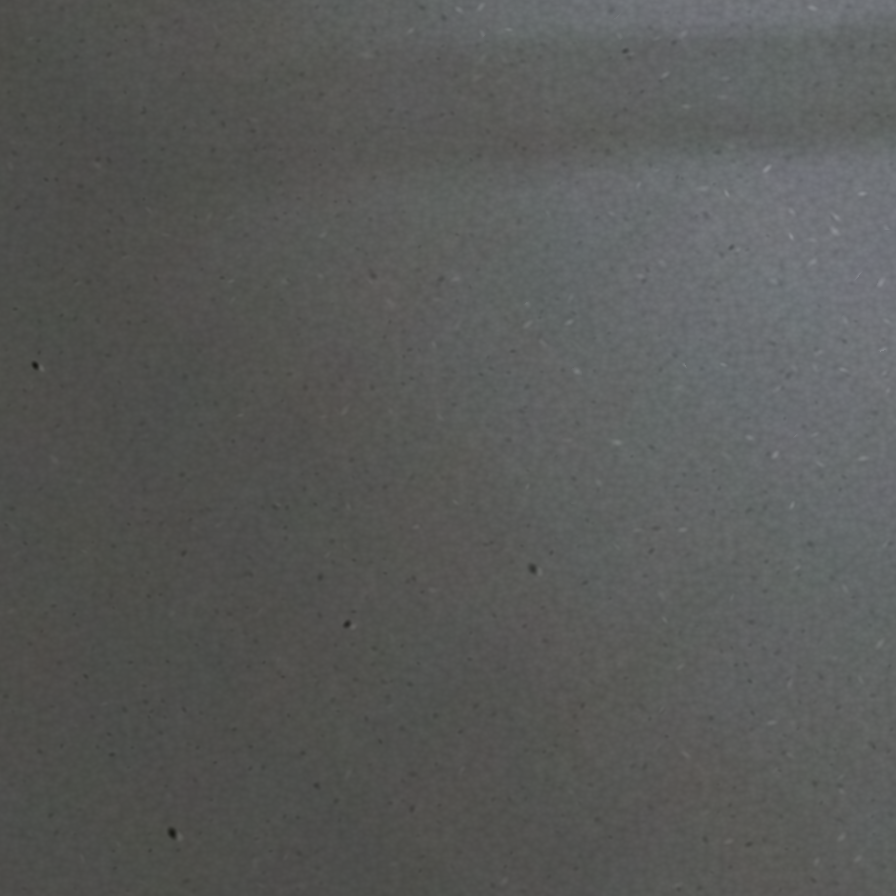
Reproduce this texture procedurally as a WebGL 1 fragment shader.

```glsl
precision highp float;
// A worn grey concrete floor with a cool sheen falling from the upper right.
// A smooth sheen field picks the tone from a four colour ramp; layered sines
// mottle it, cellular noise adds grain, and jittered cells scatter pits and chips.

uniform vec2 u_resolution;

const vec3 DARK_GREY  = vec3(0.300, 0.301, 0.288);
const vec3 MID_GREY   = vec3(0.350, 0.350, 0.340);
const vec3 COOL_GREY  = vec3(0.385, 0.400, 0.400);
const vec3 SHEEN_GREY = vec3(0.440, 0.452, 0.470);

const float SHEEN_GAIN   = 1.03;
const float BAND_DIM     = 0.36;   // dull band across the sheen
const float STREAK_DIM   = 0.13;   // darker line along its lower edge
const float MOTTLE       = 0.06;
const float TINT         = 0.006;
const float GRAIN        = 0.050;
const float PIT_DEPTH    = 0.22;
const float SPECK_DEPTH  = 0.065;
const float CHIP_LIGHT   = 0.12;

float hash(vec2 p) {
  p = fract(p * vec2(0.1031, 0.1137));
  p += dot(p, p.yx + 33.33);
  return fract((p.x + p.y) * p.x * 17.0 + p.y * 41.0);
}

vec2 hash2(vec2 p) {
  return vec2(hash(p + 3.7), hash(p + 91.3));
}

// Smooth irregular field in about -1..1, from warped sines.
float waves(vec2 p) {
  float sum = 0.0;
  float gain = 0.5;
  for (int i = 0; i < 4; i++) {
    p += 0.7 * sin(p.yx * 1.3 + float(i) * 2.1);
    sum += gain * sin(p.x) * sin(p.y + 1.7);
    p = mat2(1.5, 1.1, -1.1, 1.5) * p;
    gain *= 0.6;
  }
  return sum;
}

// Cellular noise: distance to the nearest jittered point.
float cellular(vec2 p) {
  vec2 id = floor(p);
  float nearest = 2.0;
  for (int y = -1; y <= 1; y++) {
    for (int x = -1; x <= 1; x++) {
      vec2 cell = id + vec2(float(x), float(y));
      nearest = min(nearest, distance(p, cell + hash2(cell)));
    }
  }
  return nearest;
}

// Soft scattered spots; radius is in canvas units, density is the share of cells used.
float spots(vec2 p, float cells, float density, float radius, float stretch, float seed) {
  vec2 id = floor(p * cells);
  vec2 key = id + seed;
  vec2 d = (fract(p * cells) - 0.25 - 0.5 * hash2(key)) / cells;
  float angle = 2.4 * (hash(key + 57.1) - 0.5);
  float c = cos(angle);
  float s = sin(angle);
  d = mat2(c, -s, s, c) * d * vec2(1.0, stretch);
  float size = radius * mix(0.6, 1.0, hash(key + 23.9));
  float present = step(hash(key + 11.3), density) * mix(0.3, 1.0, hash(key + 71.7));
  return present * (1.0 - smoothstep(0.0, size, length(d)));
}

float sheenAt(vec2 p) {
  float sheen = smoothstep(0.02, 1.0, p.x + 0.3 * (p.y - 0.7));
  sheen *= mix(0.45, 1.0, smoothstep(0.0, 0.75, p.y));
  float v = p.y - 0.07 * p.x + 0.016 * waves(p * 7.0);
  float lower = smoothstep(0.74, 0.80, v);
  float band = lower * (1.0 - smoothstep(0.885, 0.93, v));
  float streak = lower * (1.0 - smoothstep(0.79, 0.85, v));
  return SHEEN_GAIN * sheen * (1.0 - BAND_DIM * band - STREAK_DIM * streak);
}

vec3 ramp(float t) {
  vec3 color = mix(DARK_GREY, MID_GREY, clamp(t * 3.0, 0.0, 1.0));
  color = mix(color, COOL_GREY, clamp(t * 3.0 - 1.0, 0.0, 1.0));
  return mix(color, SHEEN_GREY, clamp(t * 3.0 - 2.0, 0.0, 1.0));
}

void main() {
  vec2 p = gl_FragCoord.xy / min(u_resolution.x, u_resolution.y);
  float sheen = sheenAt(p);
  float lit = clamp(sheen, 0.0, 1.0);

  // Broad tone and faint green, violet and brown stains.
  float mottle = waves(p * 11.0 + 4.0) + 0.6 * waves(p * 38.0 + 9.0);
  vec3 color = ramp(sheen + MOTTLE * mottle);
  color += TINT * waves(p * 23.0) * vec3(1.0, -0.8, 0.5);
  color += TINT * waves(p * 19.0 + 8.0) * vec3(0.7, 0.1, -1.0);

  // Two sizes of grain, strongest where the light grazes the floor.
  float grain = cellular(p * vec2(70.0, 82.0)) - cellular(p * vec2(118.0, 135.0) + 40.0);
  color += GRAIN * 0.6 * grain * mix(0.75, 1.25, lit);

  // Soft dark specks, and pale chips gathered in the sheen.
  float specks = spots(p, 27.0, 0.22, 0.0085, 1.5, 5.0) + 0.7 * spots(p, 52.0, 0.28, 0.0065, 1.3, 130.0);
  float cluster = smoothstep(-0.1, 0.5, waves(p * 10.0 + 2.0)) * smoothstep(0.3, 1.0, sheen);
  float chips = spots(p, 40.0, 0.10 + 0.30 * cluster, 0.0105, 1.9, 210.0);
  color -= SPECK_DEPTH * specks;
  color += CHIP_LIGHT * chips * mix(0.3, 1.0, lit);

  // A few deep pits, each with a lit edge at its lower right.
  float rim = spots(p + vec2(-0.007, 0.003), 9.0, 0.055, 0.009, 1.4, 320.0);
  float pit = spots(p, 9.0, 0.055, 0.0105, 1.4, 320.0);
  color += 0.09 * rim - PIT_DEPTH * pit;

  gl_FragColor = vec4(clamp(color, 0.0, 1.0), 1.0);
}
```
